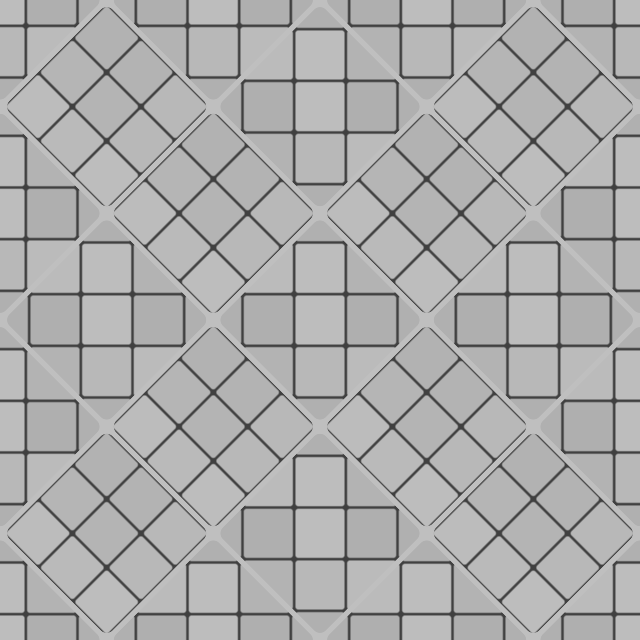
A WebGL 1 fragment shader for this pattern:

```glsl
precision highp float;
// Grey pavement of rounded diamonds parted by pale grout. A three-by-three
// lattice rule picks each diamond's paving: a grid laid along its sides, or
// an upright grid whose clipped middle reads as a cross.

uniform vec2 u_resolution;

float roundedBox(vec2 p, float halfSize, float radius) {
  vec2 q = abs(p) - halfSize + radius;
  return length(max(q, 0.0)) + min(max(q.x, q.y), 0.0) - radius;
}

// Tones of the grid that follows the diamond's sides
float slantedTone(vec2 tile) {
  float rise = tile.x - tile.y;
  float side = tile.x + tile.y;
  return 0.705 - 0.01 * rise + 0.00375 * rise * rise
       - 0.004 * side + 0.00625 * side * side;
}

// Tones of the upright cross, its corner pieces and its outer tips
float uprightTone(vec2 tile) {
  vec2 reach = abs(tile);
  if (max(reach.x, reach.y) > 1.5) return 0.69;
  if (reach.x * reach.y > 0.5) return 0.718 - 0.017 * tile.x * tile.y;
  if (reach.x > 0.5) return 0.685;
  return tile.y < -0.5 ? 0.72 : 0.743;
}

void main() {
  // Three diamonds across and down, plus the ones between them
  vec2 p = 3.0 * gl_FragCoord.xy / u_resolution;
  float pixel = 3.0 / min(u_resolution.x, u_resolution.y);
  vec2 lattice = vec2(p.x + p.y, p.x - p.y);
  vec2 cell = floor(lattice + 0.5);
  vec2 f = lattice - cell;

  // Slanted paving where exactly one lattice index is a multiple of three
  vec2 onAxis = 1.0 - step(0.5, mod(cell, 3.0));
  bool slanted = abs(onAxis.x - onAxis.y) > 0.5;

  vec2 along = f * 0.70711;
  vec2 local = slanted ? along : 0.5 * vec2(f.x + f.y, f.x - f.y);
  float tileSize = slanted ? 0.2275 : 0.2422;
  vec2 tile = floor(local / tileSize + 0.5);
  float tone = slanted ? slantedTone(tile) : uprightTone(tile);

  // Dark soft joints, wider where the tiles' rounded corners meet
  float edge = roundedBox(local - tile * tileSize, 0.5 * tileSize - 0.006, 0.014);
  float blur = max(0.005, 0.8 * pixel);
  float shade = mix(tone, 0.25, smoothstep(-blur, blur, edge));

  // Pale grout outside the rounded diamond
  float rim = roundedBox(along, 0.341, 0.038);
  shade = mix(shade, 0.748, smoothstep(-0.5 * pixel, 0.5 * pixel, rim));
  gl_FragColor = vec4(vec3(shade), 1.0);
}
```
